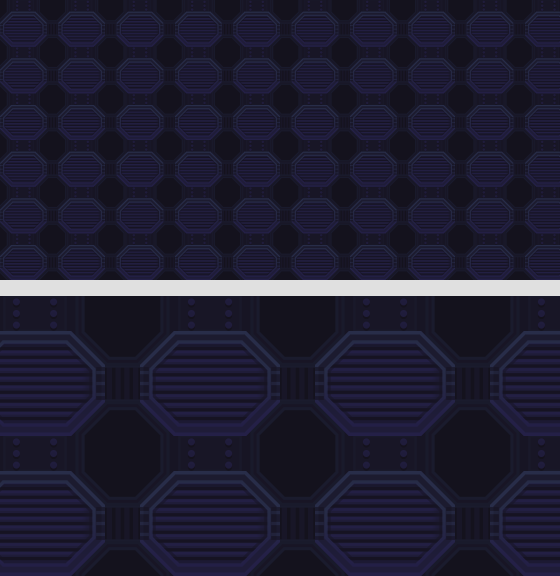
Top, the full canvas; bottom, a detail of the centre.
This pattern is drawn by a Shadertoy shader. Its source:

```glsl
const float ROWS = 6.0;
const vec2 TILE = vec2(80.0, 64.0);          // tile size in design units

const vec2 PANEL_CENTER = vec2(32.0, 24.0);
const vec2 PANEL_HALF = vec2(32.0, 24.0);
const float PANEL_CUT = 15.5;
const float RIM_WIDTH = 5.0;
const float SLAT_PITCH = 4.0;

const vec2 PIT_CENTER = vec2(72.0, 56.0);
const vec2 PIT_HALF = vec2(21.5, 24.0);
const float PIT_CUT = 14.0;
const float PIT_FRAME = 3.5;

const vec2 LINK_CENTER = vec2(72.0, 24.0);
const vec2 LINK_HALF = vec2(8.0, 8.0);
const float SLIT_PITCH = 4.0;

const vec2 PLATE_CENTER = vec2(32.0, 56.0);
const vec2 PLATE_HALF = vec2(14.0, 8.0);
const float RIVET_X = 8.5;
const float RIVET_PITCH = 5.3;
const float RIVET_RADIUS = 1.6;

const vec3 VOID_COLOR = vec3(0.08, 0.07, 0.115);
const vec3 STEEL = vec3(0.10, 0.09, 0.16);
const vec3 SLAT = vec3(0.12, 0.11, 0.22);
const vec3 VIOLET = vec3(0.14, 0.125, 0.28);
const vec3 EDGE_LIGHT = vec3(0.155, 0.175, 0.285);
const vec3 PIT_EDGE = vec3(0.10, 0.105, 0.175);
const vec3 GROOVE = vec3(0.085, 0.075, 0.135);

// Offset from the nearest copy of a repeated center
vec2 nearest(vec2 p, vec2 center) {
    return mod(p - center + 0.5 * TILE, TILE) - 0.5 * TILE;
}

float boxDistance(vec2 p, vec2 halfSize) {
    vec2 d = abs(p) - halfSize;
    return max(d.x, d.y);
}

float octagonDistance(vec2 p, vec2 halfSize, float cut) {
    vec2 a = abs(p);
    float slope = (a.x + a.y - halfSize.x - halfSize.y + cut) * 0.7071;
    return max(boxDistance(p, halfSize), slope);
}

float fill(float d, float pixel) {
    return clamp(0.5 - d / pixel, 0.0, 1.0);
}

// Coverage of a line centered on d = 0
float stroke(float d, float width, float pixel) {
    return clamp(fill(d - 0.5 * width, pixel) - fill(d + 0.5 * width, pixel), 0.0, 1.0);
}

// Distance to the middle of evenly spaced lines
float repeated(float x, float pitch) {
    return mod(x + 0.5 * pitch, pitch) - 0.5 * pitch;
}

void mainImage(out vec4 fragColor, in vec2 fragCoord) {
    float pixel = ROWS * TILE.y / iResolution.y;
    vec2 p = fragCoord * pixel;
    vec3 color = mix(VOID_COLOR, STEEL, 0.6);

    // Riveted plates above the panels
    vec2 q = nearest(p, PLATE_CENTER);
    float plate = boxDistance(q, PLATE_HALF);
    color = mix(color, STEEL, 0.3 * fill(plate, pixel));
    color = mix(color, PIT_EDGE, 0.6 * stroke(plate, 1.2, pixel));
    float rivetRow = clamp(round(q.y / RIVET_PITCH), -1.0, 1.0);
    vec2 rivet = vec2(abs(q.x) - RIVET_X, q.y - rivetRow * RIVET_PITCH);
    color = mix(color, VOID_COLOR, fill(length(rivet + vec2(0.0, 1.0)) - RIVET_RADIUS, pixel));
    color = mix(color, VIOLET, 0.7 * fill(length(rivet) - RIVET_RADIUS, pixel));

    // Slotted links between panels
    q = nearest(p, LINK_CENTER);
    float link = boxDistance(q, LINK_HALF);
    float slit = stroke(repeated(q.x, SLIT_PITCH), 1.6, pixel);
    vec3 linkColor = mix(STEEL, VOID_COLOR, 0.2 + 0.8 * slit);
    color = mix(color, linkColor, fill(link, pixel));
    float linkEnd = stroke(abs(q.y) - LINK_HALF.y, 1.5, pixel);
    color = mix(color, PIT_EDGE, linkEnd * fill(link - 1.0, pixel));

    // Dark octagonal pits
    q = nearest(p, PIT_CENTER);
    float pit = octagonDistance(q, PIT_HALF, PIT_CUT);
    color = mix(color, mix(VOID_COLOR, STEEL, 0.7), fill(pit, pixel));
    color = mix(color, VOID_COLOR, fill(pit + PIT_FRAME, pixel));
    color = mix(color, PIT_EDGE, 0.8 * stroke(pit + 0.7, 1.4, pixel));
    color = mix(color, PIT_EDGE, stroke(pit + PIT_FRAME, 1.4, pixel));

    // Panel rim, cool above and violet below
    q = nearest(p, PANEL_CENTER);
    float panel = octagonDistance(q, PANEL_HALF, PANEL_CUT);
    float upper = smoothstep(-0.7, 0.3, q.y / PANEL_HALF.y);
    vec3 rimLight = mix(VIOLET, EDGE_LIGHT, upper);
    vec3 rim = mix(SLAT, mix(STEEL, EDGE_LIGHT, 0.2), upper);
    color = mix(color, rim, fill(panel, pixel));
    color = mix(color, rimLight, stroke(panel + 0.8, 1.6, pixel));

    // Slatted face with a shaded right side
    float face = panel + RIM_WIDTH;
    float groove = stroke(repeated(q.y, SLAT_PITCH), 1.5, pixel);
    float ridge = stroke(repeated(q.y + 1.6, SLAT_PITCH), 1.2, pixel);
    vec3 slats = mix(mix(SLAT, VIOLET, 0.8 * ridge), GROOVE, groove);
    slats = mix(slats, STEEL, 0.5 * smoothstep(21.0, 25.0, q.x));
    color = mix(color, slats, fill(face, pixel));
    color = mix(color, GROOVE, 0.5 * stroke(face + 1.5, 1.4, pixel));
    color = mix(color, rimLight, 0.9 * stroke(face, 1.5, pixel));

    // Clamps on the straight sides
    float clampBar = boxDistance(vec2(abs(q.x) - 30.0, q.y), vec2(2.0, 7.5));
    float notch = stroke(repeated(q.y, 5.0), 1.5, pixel);
    color = mix(color, mix(GROOVE, EDGE_LIGHT, 0.7 * notch), 0.7 * fill(clampBar, pixel));

    fragColor = vec4(color, 1.0);
}
```
